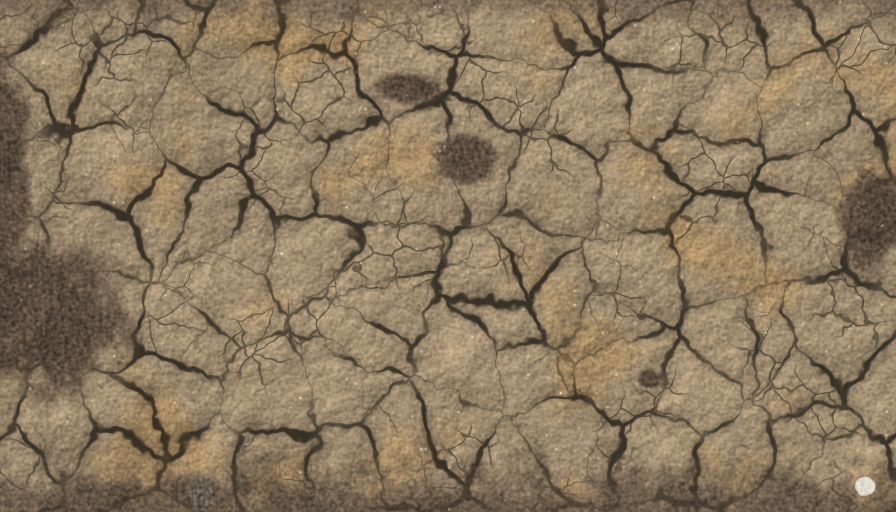
This texture is drawn by a Shadertoy shader. Its source:

```glsl
vec2 hash2(vec2 p) {
    vec3 q = fract(p.xyx * vec3(0.1031, 0.1030, 0.0973));
    q += dot(q, q.yzx + 33.33);
    return fract((q.xx + q.yz) * q.zy);
}

float gradientDot(vec2 cell, vec2 f, vec2 corner) {
    return dot(hash2(cell + corner) * 2.0 - 1.0, f - corner);
}

float noise(vec2 p) {
    p += 40.0;
    vec2 i = floor(p), f = fract(p);
    vec2 u = f * f * f * (f * (f * 6.0 - 15.0) + 10.0);
    return mix(mix(gradientDot(i, f, vec2(0, 0)), gradientDot(i, f, vec2(1, 0)), u.x),
               mix(gradientDot(i, f, vec2(0, 1)), gradientDot(i, f, vec2(1, 1)), u.x), u.y);
}

float fbm(vec2 p) {
    float sum = 0.0, amp = 1.0;
    for (int i = 0; i < 4; i++) {
        sum += amp * noise(p);
        p = mat2(1.7, 1.25, -1.25, 1.7) * p + 7.3;
        amp *= 0.58;
    }
    return sum;
}

vec2 warp(vec2 p) {
    return p + 0.050 * vec2(noise(p * 6.0), noise(p * 6.0 + 31.0))
             + 0.024 * vec2(noise(p * 19.0 + 5.0), noise(p * 19.0 + 57.0))
             + 0.010 * vec2(noise(p * 55.0 + 9.0), noise(p * 55.0 + 83.0));
}

// Distance to the nearest Voronoi border, in cell units
float borderDistance(vec2 p) {
    vec2 cell = floor(p), f = fract(p), nearest = vec2(9.0);
    for (int j = -1; j <= 1; j++)
    for (int i = -1; i <= 1; i++) {
        vec2 o = vec2(i, j);
        vec2 r = o + hash2(cell + o + 20.0) - f;
        if (dot(r, r) < dot(nearest, nearest)) nearest = r;
    }
    float d = 1.0;
    for (int j = -2; j <= 2; j++)
    for (int i = -2; i <= 2; i++) {
        vec2 o = vec2(i, j);
        vec2 r = o + hash2(cell + o + 20.0) - f;
        vec2 across = r - nearest;
        if (dot(across, across) > 0.0001)
            d = min(d, dot(0.5 * (r + nearest), normalize(across)));
    }
    return d;
}

float terrain(vec2 p, float border) {
    return 0.42 * smoothstep(0.0, 0.28, border) + 0.8 * fbm(p * 14.0);
}

float blob(vec2 p, vec2 center, vec2 radius) {
    return 1.0 - length((p - center) / radius);
}

void mainImage(out vec4 fragColor, in vec2 fragCoord) {
    vec2 p = fragCoord / iResolution.y;
    float px = 1.0 / iResolution.y;
    float rough = fbm(p * 11.0 + 3.0);
    float broad = noise(p * 4.0 + 12.0);

    // Plates lit from the upper left
    vec2 toLight = vec2(-0.0022, 0.0034);
    float border = borderDistance(warp(p) * 6.8);
    float borderLit = borderDistance(warp(p + toLight) * 6.8);
    float slope = terrain(p, border) - terrain(p + toLight, borderLit);
    float grain = noise(p * 135.0) + 0.7 * noise(p * 80.0 + 17.0);
    float tone = 0.632 + 0.08 * broad + 0.05 * rough + 0.13 * grain
               + 0.6 * clamp(slope, -0.2, 0.14);

    // Dark loose soil: patches, left margin, top and bottom rims
    float patches = blob(p, vec2(0.07, 0.38), vec2(0.19, 0.15));
    patches = max(patches, blob(p, vec2(0.0, 0.68), vec2(0.06, 0.25)));
    patches = max(patches, blob(p, vec2(0.913, 0.69), vec2(0.06, 0.055)));
    patches = max(patches, blob(p, vec2(0.80, 0.83), vec2(0.07, 0.035)));
    patches = max(patches, blob(p, vec2(1.267, 0.26), vec2(0.028, 0.022)));
    patches = max(patches, blob(p, vec2(1.71, 0.57), vec2(0.07, 0.10)));
    float soil = smoothstep(-0.15, 0.4, patches + 0.55 * rough);
    float bottomRim = 1.0 - smoothstep(0.0, 0.13, p.y + 0.09 * rough);
    float topRim = 1.0 - smoothstep(0.0, 0.07, 1.0 - p.y + 0.05 * rough);
    soil = max(soil, max(0.75 * bottomRim, 0.5 * topRim));
    tone = mix(tone, 0.31 + 0.10 * rough + 0.20 * grain, 0.9 * soil);

    // Main cracks with shaded lips, then hairline cracks
    float open = smoothstep(-0.28, 0.22, noise(p * 5.5 + 2.0) + 0.4 * noise(p * 17.0));
    float width = 0.003 + 0.042 * open;
    float crack = 1.0 - smoothstep(width * 0.4, width + 9.0 * px, border);
    tone *= 1.0 - (0.08 + 0.2 * open) * exp(-border * 13.0) * (1.0 - soil);
    float fine = borderDistance(warp(p * 1.1 + 4.0) * 15.0);
    float fineOpen = smoothstep(-0.02, 0.26, noise(p * 7.0 + 23.0));
    float hairline = fineOpen * (1.0 - smoothstep(0.0, 0.035 + 13.0 * px, fine));
    float gap = max(crack * (0.3 + 0.6 * open), 0.6 * hairline) * (1.0 - 0.6 * soil);
    tone = mix(tone, 0.19, gap);

    // Warm ochre stains over the sandy colour
    float ochre = smoothstep(0.05, 0.4, noise(p * 5.0 + 50.0) + 0.25 * rough);
    vec3 tint = mix(vec3(1.0, 0.878, 0.703), vec3(1.05, 0.875, 0.63), ochre);
    vec3 color = tone * mix(tint, vec3(1.0, 0.84, 0.69), soil);

    // Sparse pale grit
    vec2 gritCell = floor(p * 110.0);
    vec2 gritSeed = hash2(gritCell + 70.0);
    float grit = 1.0 - smoothstep(0.12, 0.45, length(fract(p * 110.0) - 0.5));
    color += 0.22 * grit * step(0.988, gritSeed.x) * gritSeed.y;

    // Pebbles in the bottom rim
    float lump = 0.25 * rough;
    float grayStone = smoothstep(0.0, 0.2, blob(p, vec2(0.395, 0.035), vec2(0.034, 0.038)) + lump);
    color = mix(color, vec3(0.40, 0.36, 0.32) + 0.25 * grain, 0.8 * grayStone);
    float whiteStone = smoothstep(0.0, 0.2, blob(p, vec2(1.69, 0.05), vec2(0.021, 0.019)) + lump);
    color = mix(color, vec3(0.87, 0.85, 0.81) + 0.1 * grain, whiteStone);

    fragColor = vec4(clamp(color, 0.0, 1.0), 1.0);
}
```
